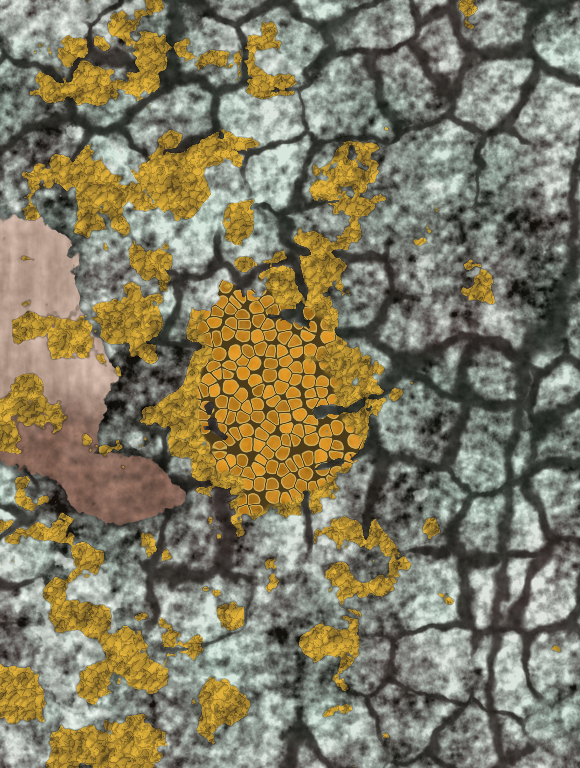
A Shadertoy shader for this texture:

```glsl
// Cracked grey tree bark crusted with pale lichen and golden, disc-bearing lichen colonies.

float hash(vec2 p) {
    return fract(sin(dot(p, vec2(127.1, 311.7))) * 43758.5453);
}

float noise(vec2 p) {
    vec2 i = floor(p), f = fract(p);
    f = f * f * (3.0 - 2.0 * f);
    return mix(mix(hash(i), hash(i + vec2(1, 0)), f.x),
               mix(hash(i + vec2(0, 1)), hash(i + vec2(1, 1)), f.x), f.y);
}

float fbm(vec2 p) {
    float sum = 0.0, amp = 0.52;
    for (int i = 0; i < 4; i++) {
        sum += amp * noise(p);
        p = mat2(1.6, 1.2, -1.2, 1.6) * p + 7.3;
        amp *= 0.52;
    }
    return sum;
}

// Scattered cells: x = distance to seed, y = gap to next seed, z = cell id
vec3 cells(vec2 p) {
    vec2 base = floor(p);
    vec3 res = vec3(9.0, 9.0, 0.0);
    for (int y = -1; y <= 1; y++)
    for (int x = -1; x <= 1; x++) {
        vec2 c = base + vec2(x, y);
        vec2 seed = c + 0.12 + 0.76 * vec2(hash(c), hash(c + 41.7));
        float d = length(p - seed);
        if (d < res.x) res = vec3(d, res.x, hash(c + 17.3));
        else res.y = min(res.y, d);
    }
    return vec3(res.x, res.y - res.x, res.z);
}

// Approximate inside distance of an ellipse, positive inside
float blob(vec2 p, vec2 centre, vec2 radius) {
    return (1.0 - length((p - centre) / radius)) * min(radius.x, radius.y);
}

float relief(vec2 p, float scale, vec2 light) {
    return fbm(p * scale) - fbm((p + light) * scale);
}

// Dark seams between plates plus long upright fissures
float cracks(vec2 q, float plateGap, float side) {
    float width = 0.20 * smoothstep(0.25, 0.75, noise(q * 8.0 + 3.0));
    float seam = 1.0 - smoothstep(width * 0.35, width + 0.03, plateGap);
    float ridge = abs(noise(q * vec2(10.0, 2.3) + 5.0) - 0.5);
    float fissure = 1.0 - smoothstep(0.015, 0.07, ridge);
    return max(seam * smoothstep(0.02, 0.08, width), fissure * side);
}

// Grey ramp, warm in the shade and faintly green in the light
vec3 barkColour(float tone, float green) {
    vec3 tint = mix(vec3(0.025, -0.005, -0.015), vec3(-0.005, 0.012, -0.012), smoothstep(0.3, 0.7, tone));
    return vec3(tone) + tint + green * vec3(-0.04, 0.02, 0.0);
}

vec3 woodColour(vec2 p, float grain) {
    float streak = fbm(p * vec2(60.0, 14.0));
    vec3 pink = vec3(0.73, 0.63, 0.57) + 0.32 * (streak - 0.5) + 0.15 * (grain - 0.5);
    float stain = smoothstep(0.53, 0.40, p.y + 0.12 * (fbm(p * 20.0) - 0.5));
    return mix(pink, vec3(0.40, 0.27, 0.22) * (0.5 + grain), 0.7 * stain);
}

// Crowded orange cups with pale rims and shaded gaps
vec3 discColour(vec2 p, float grain) {
    vec3 c = cells(p * 58.0);
    float body = min(c.y, 1.3 * (0.62 - c.x));
    vec3 cup = vec3(0.79, 0.53, 0.13) * (0.82 + 0.3 * c.z) + 0.15 * (grain - 0.5);
    vec3 col = mix(vec3(0.30, 0.23, 0.10), vec3(0.80, 0.68, 0.36), smoothstep(0.02, 0.12, body));
    return mix(col, cup, smoothstep(0.14, 0.26, body));
}

vec3 lobeColour(vec2 p, float grain, float lit) {
    vec3 c = cells(p * 85.0 + 2.5 * grain);
    float tone = smoothstep(0.0, 0.35, c.y) * 0.45 + 0.35 + 1.1 * (grain - 0.5) + 1.2 * lit;
    return mix(vec3(0.34, 0.27, 0.12), vec3(0.83, 0.66, 0.22), clamp(tone, 0.0, 1.1));
}

// Golden growth: one large colony, a wavering left chain and random clumps
float goldField(vec2 p, float ragged, float main) {
    float spine = abs(p.x - 0.14 - 0.03 * sin(p.y * 12.0));
    float chain = 0.026 - 0.55 * spine - 0.05 * smoothstep(0.4, 0.65, noise(p * vec2(5.0, 12.0)));
    vec3 c = cells(p * 8.0 + 4.0);
    float clump = (0.33 * smoothstep(0.5, 0.85, c.z) - c.x) / 8.0;
    clump -= 0.06 * smoothstep(0.55, 0.75, p.x);
    return max(main, max(chain, clump)) + 0.17 * (ragged - 0.5);
}

void mainImage(out vec4 fragColor, in vec2 fragCoord) {
    vec2 p = fragCoord / iResolution.y;
    float soft = 1.2 / iResolution.y;
    vec2 bend = vec2(fbm(p * 8.0), fbm(p * 8.0 + 19.0)) - 0.5;
    vec2 fray = vec2(fbm(p * 45.0), fbm(p * 45.0 + 31.0)) - 0.5;
    vec2 q = p + 0.07 * bend + 0.016 * fray;

    // Bark plates and granular grey crust
    float grain = fbm(p * 95.0);
    float lit = relief(p, 48.0, vec2(-0.004, 0.005));
    float plateGap = cells(q * vec2(10.0, 11.0)).y;
    float crack = cracks(q, plateGap, smoothstep(0.2, 0.55, p.x));
    float cover = fbm(q * vec2(13.0, 6.0) + 11.0);
    float tone = 0.56 + 0.85 * (grain - 0.5) + 0.85 * (cover - 0.5) + 0.75 * lit;
    tone -= 0.15 * (1.0 - smoothstep(0.0, 0.3, plateGap));
    tone = mix(tone, 0.10 + 0.12 * grain, 0.88 * crack);
    vec3 col = barkColour(clamp(tone, 0.06, 0.88), noise(p * 14.0));

    // Pale leafy rosettes, commoner along the left side
    float rosette = fbm(p * 9.0 + 27.0) + 0.35 * fray.x - 0.22 * smoothstep(0.0, 0.5, p.x);
    float pale = smoothstep(0.57, 0.61, rosette) * (1.0 - crack);
    col = mix(col, vec3(0.72, 0.75, 0.72) + 0.6 * (grain - 0.5) + 0.5 * lit, 0.85 * pale);

    // Bare wood where bark has flaked away
    float wood = max(blob(p, vec2(0.03, 0.54), vec2(0.10, 0.18)), blob(p, vec2(0.15, 0.36), vec2(0.06, 0.035)));
    wood += 0.09 * bend.x + 0.03 * fray.y;
    col *= 1.0 - 0.45 * smoothstep(-0.014, 0.0, wood);
    col = mix(col, woodColour(p, grain), smoothstep(-soft, soft, wood));

    // Golden lichen with a contact shadow and clustered discs
    float ragged = fbm(p * 26.0 + 8.0);
    float main = blob(p, vec2(0.35, 0.49), vec2(0.13, 0.15));
    float gold = goldField(p + 0.03 * bend, ragged, main) - 0.025 * crack;
    vec3 lichen = lobeColour(p, grain, lit);
    float fertile = smoothstep(0.0, 0.015, main - 0.02 + 0.16 * (fbm(p * 17.0) - 0.5));
    lichen = mix(lichen, discColour(p + 0.006 * fray, grain), fertile);
    col *= 1.0 - 0.3 * smoothstep(-0.008, 0.0, gold);
    col = mix(col, lichen, smoothstep(-soft, soft, gold));

    fragColor = vec4(clamp(col, 0.0, 1.0), 1.0);
}
```
